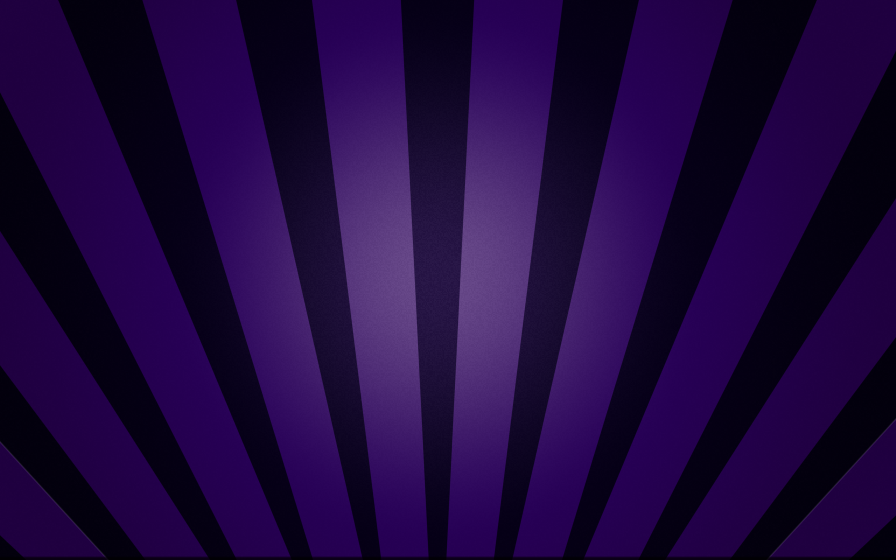
Write a Shadertoy shader that draws this background.

```glsl
// Purple sunburst: dark wedges fanning up from below the canvas, with a soft central glow.

const float RAY_STEP   = 0.1728;  // angle between dark wedges
const float RAY_SLOPE  = 0.0498;  // half width gained per unit of length
const float TIP_RADIUS = 0.354;   // distance from hub to wedge tips
const float GLOW_SIZE  = 0.49;

const vec3 DARK_RIM    = vec3(0.010, 0.000, 0.050);
const vec3 DARK_BASE   = vec3(0.024, 0.000, 0.095);
const vec3 DARK_GLOW   = vec3(0.155, 0.085, 0.275);
const vec3 PURPLE_RIM  = vec3(0.122, 0.000, 0.250);
const vec3 PURPLE_BASE = vec3(0.155, 0.000, 0.345);
const vec3 PURPLE_GLOW = vec3(0.405, 0.285, 0.535);

float hash(vec2 p) {
    vec3 q = fract(p.xyx * 0.1031);
    q += dot(q, q.yzx + 33.33);
    return fract((q.x + q.y) * q.z);
}

// x: signed distance to the nearest wedge, y: wedge index, z: side of its axis
vec3 wedge(vec2 p) {
    float angle = atan(p.x, p.y);
    float index = round(angle / RAY_STEP);
    float offset = angle - index * RAY_STEP;
    vec2 local = length(p) * vec2(sin(offset), cos(offset));
    float dist = abs(local.x) - (local.y - TIP_RADIUS) * RAY_SLOPE;
    return vec3(dist, index, sign(offset));
}

// Three-stop radial shading: rim, base, glow
vec3 shade(vec3 rim, vec3 base, vec3 light, float fade, float glow) {
    return mix(mix(base, rim, fade), light, glow);
}

void mainImage(out vec4 fragColor, in vec2 fragCoord) {
    float pixel = 1.0 / iResolution.y;
    vec2 p = fragCoord * pixel;
    float centerX = 0.4883 * iResolution.x * pixel;

    // Glow and outer falloff
    float radius = length(p - vec2(centerX, 0.51));
    float glow = 1.0 - smoothstep(0.0, GLOW_SIZE, radius);
    float fade = smoothstep(0.35, 0.85, radius);

    // Alternating rays
    vec3 ray = wedge(p - vec2(centerX, -0.669));
    vec3 dark = shade(DARK_RIM, DARK_BASE, DARK_GLOW, fade, glow);
    vec3 purple = shade(PURPLE_RIM, PURPLE_BASE, PURPLE_GLOW, fade, glow);
    vec3 color = mix(dark, purple, smoothstep(-0.7 * pixel, 0.7 * pixel, ray.x));

    // Faint highlight along the outer edge of the fourth wedges
    float outer = step(0.5, ray.y * ray.z) * step(abs(abs(ray.y) - 4.0), 0.5);
    color += 0.10 * outer * (1.0 - smoothstep(0.0, 0.0025, abs(ray.x)));

    // Fine grain, strongest in the glow
    float grain = hash(floor(p * 480.0)) - 0.5;
    color += grain * (0.006 + 0.022 * glow);

    // Dark strip on the bottom border
    color *= mix(0.3, 1.0, smoothstep(0.003, 0.008, p.y));

    fragColor = vec4(clamp(color, 0.0, 1.0), 1.0);
}
```
